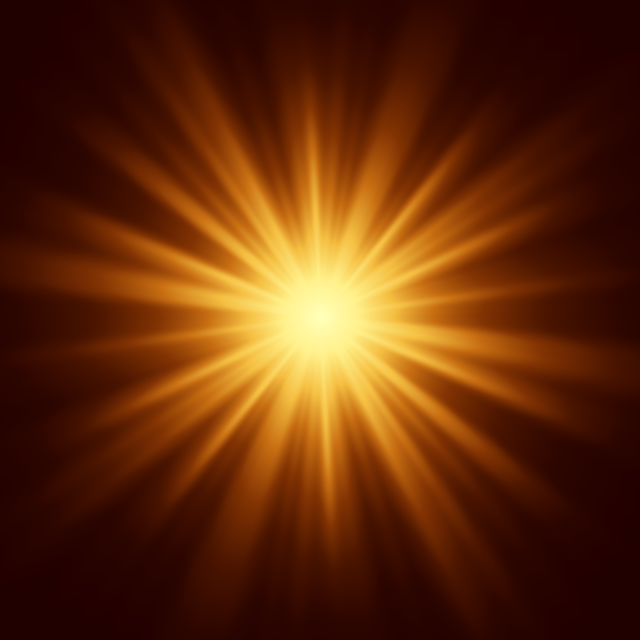
This background is drawn by a Shadertoy shader. Its source:

```glsl
#define CENTER vec2(0.001, 0.005)
#define GLOW_GAIN 9.28
#define GLOW_SCALE 0.494
#define GLOW_FLOOR 2.2
#define RAY_GAIN 0.95
#define RAY_MEAN 0.6
#define STREAK_FREQ 6.0
#define STREAK_GAIN 0.45

const int RAY_COUNT = 14;
const int STOP_COUNT = 8;

// Each ray: angle in degrees, angular width, strength
const vec3 RAYS[RAY_COUNT] = vec3[](
    vec3(8.5, 3.0, 0.7), vec3(25.3, 2.1, 1.1), vec3(34.0, 6.0, 0.8),
    vec3(50.2, 2.0, 1.2), vec3(69.0, 4.0, 0.9), vec3(87.0, 2.5, 0.6),
    vec3(92.6, 1.8, 1.1), vec3(97.0, 2.5, 0.5), vec3(117.0, 3.5, 0.8),
    vec3(123.5, 3.5, 0.9), vec3(133.0, 2.5, 0.3), vec3(140.6, 2.6, 1.3),
    vec3(158.0, 2.5, 1.3), vec3(170.0, 4.5, 1.4));

// Heat ramp from dark ember to pale core
const vec3 HEAT[STOP_COUNT] = vec3[](
    vec3(0.13, 0.00, 0.00), vec3(0.17, 0.02, 0.00), vec3(0.29, 0.08, 0.00),
    vec3(0.51, 0.20, 0.01), vec3(0.78, 0.43, 0.07), vec3(0.96, 0.75, 0.26),
    vec3(1.00, 0.94, 0.54), vec3(1.00, 1.00, 0.72));

vec2 gradientAt(vec2 cell) {
    float h = fract(sin(dot(cell, vec2(127.1, 311.7))) * 43758.5);
    return vec2(cos(6.2832 * h), sin(6.2832 * h));
}

float gradientNoise(vec2 p) {
    vec2 i = floor(p), f = fract(p);
    vec2 u = f * f * f * (f * (f * 6.0 - 15.0) + 10.0);
    float a = dot(gradientAt(i), f);
    float b = dot(gradientAt(i + vec2(1, 0)), f - vec2(1, 0));
    float c = dot(gradientAt(i + vec2(0, 1)), f - vec2(0, 1));
    float d = dot(gradientAt(i + vec2(1, 1)), f - vec2(1, 1));
    return mix(mix(a, b, u.x), mix(c, d, u.x), u.y);
}

// Sum of beams; every beam extends to both sides of the center
float beams(float angle, float radius) {
    float sum = 0.0;
    for (int i = 0; i < RAY_COUNT; i++) {
        vec3 ray = RAYS[i];
        float offset = mod(angle - ray.x + 90.0, 180.0) - 90.0;
        float reach = clamp(0.42 + 0.18 * (ray.y - 2.0), 0.40, 0.70);
        float fade = 1.0 - smoothstep(0.55 * reach, 1.25 * reach, radius);
        sum += ray.z * fade * exp(-0.5 * offset * offset / (ray.y * ray.y));
    }
    return sum;
}

vec3 heatColor(float level) {
    vec3 color = HEAT[0];
    for (int i = 1; i < STOP_COUNT; i++)
        color = mix(color, HEAT[i], clamp(level - float(i - 1), 0.0, 1.0));
    return color;
}

void mainImage(out vec4 fragColor, in vec2 fragCoord) {
    float side = min(iResolution.x, iResolution.y);
    vec2 p = (fragCoord - 0.5 * iResolution.xy) / side - CENTER + 1e-5;
    float radius = length(p);
    float angle = atan(p.y, p.x);

    // Radial glow
    float level = GLOW_GAIN * exp(-radius / GLOW_SCALE) - GLOW_FLOOR;

    // Main beams and fine streaks, mirrored through the center
    float rays = RAY_GAIN * (beams(degrees(angle), radius) - RAY_MEAN);
    vec2 loopPoint = STREAK_FREQ * vec2(cos(2.0 * angle), sin(2.0 * angle));
    rays += STREAK_GAIN * gradientNoise(loopPoint + 0.4 * radius);
    level += rays * smoothstep(0.01, 0.24, radius);

    fragColor = vec4(heatColor(level), 1.0);
}
```
